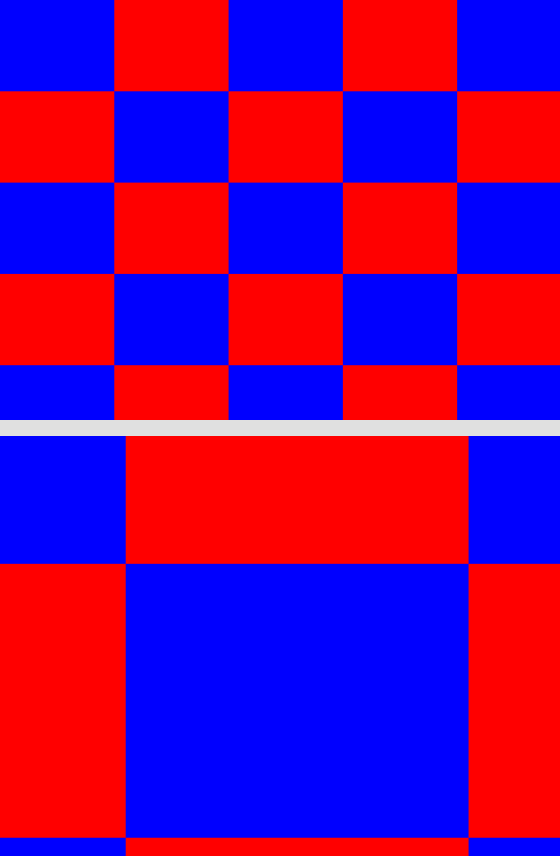
Top, the full canvas; bottom, a detail of the centre.
Give the GLSL for this pattern, as a WebGL 1 fragment shader.

```glsl
precision highp float;

// Two-colour checkerboard of flat cells, anchored at the top left corner.
// Each axis gives a smoothed square wave of +1 and -1; the product of the
// two waves selects the colour, with edges blended over one pixel.

#define CELLS vec2(4.9, 4.6)            // repeats across and down the canvas
#define FIRST_COLOR vec3(0.0, 0.0, 1.0) // colour of the top left cell
#define OTHER_COLOR vec3(1.0, 0.0, 0.0)

uniform vec2 u_resolution;

// Square wave of unit half-period, box filtered over one pixel.
vec2 squareWave(vec2 cellPos, vec2 pixelsPerCell) {
  vec2 parity = 1.0 - 2.0 * mod(floor(cellPos), 2.0);
  vec2 within = fract(cellPos);
  vec2 edgeDistance = min(within, 1.0 - within) * pixelsPerCell;
  return parity * clamp(2.0 * edgeDistance, 0.0, 1.0);
}

void main() {
  // Canvas position with y measured down from the top edge.
  vec2 uv = gl_FragCoord.xy / u_resolution;
  uv.y = 1.0 - uv.y;

  // Matching signs on both axes give the first colour.
  vec2 wave = squareWave(uv * CELLS, u_resolution / CELLS);
  float firstShare = 0.5 + 0.5 * wave.x * wave.y;

  gl_FragColor = vec4(mix(OTHER_COLOR, FIRST_COLOR, firstShare), 1.0);
}
```
